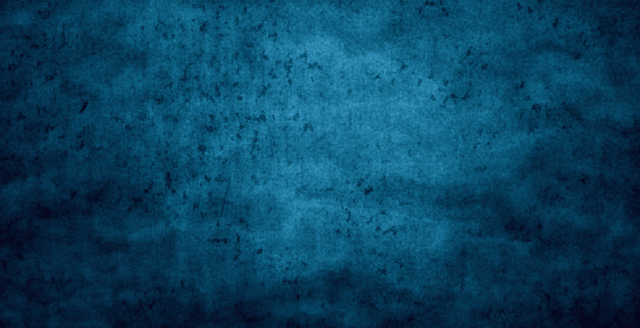
Give the GLSL for this texture, as a Shadertoy shader.

```glsl
vec2 randomGradient(vec2 cell) {
    vec3 h = fract(cell.xyx * vec3(0.1031, 0.1030, 0.0973));
    h += dot(h, h.yzx + 33.33);
    float angle = 6.2832 * fract((h.x + h.y) * h.z);
    return vec2(cos(angle), sin(angle));
}

float gradientNoise(vec2 p) {
    vec2 i = floor(p), f = fract(p);
    vec2 u = f * f * f * (f * (f * 6.0 - 15.0) + 10.0);
    vec2 e = vec2(1.0, 0.0);
    float a = dot(randomGradient(i), f);
    float b = dot(randomGradient(i + e.xy), f - e.xy);
    float c = dot(randomGradient(i + e.yx), f - e.yx);
    float d = dot(randomGradient(i + e.xx), f - e.xx);
    return mix(mix(a, b, u.x), mix(c, d, u.x), u.y);
}

float fbm(vec2 p) {
    float sum = 0.0, amplitude = 1.0;
    for (int i = 0; i < 5; i++) {
        sum += amplitude * gradientNoise(p);
        p = mat2(1.6, 1.2, -1.2, 1.6) * p + 17.3;
        amplitude *= 0.55;
    }
    return sum;
}

// Octaves without rotation keep the grain direction of stretched noise
float streaks(vec2 p) {
    float sum = 0.0, amplitude = 1.0;
    for (int i = 0; i < 4; i++) {
        sum += amplitude * gradientNoise(p);
        p = p * 2.07 + 9.7;
        amplitude *= 0.6;
    }
    return sum;
}

float blob(vec2 p, vec2 center, vec2 size) {
    vec2 d = (p - center) / size;
    return exp(-dot(d, d));
}

float hairline(vec2 p, vec2 a, vec2 b, float width) {
    vec2 ab = b - a;
    float along = clamp(dot(p - a, ab) / dot(ab, ab), 0.0, 1.0);
    return 1.0 - smoothstep(0.3 * width, width, length(p - a - ab * along));
}

// Center, radius and strength of the broad worn and stained patches
const vec4 patches[11] = vec4[11](
    vec4(0.53, 0.76, 0.10, 0.14), vec4(0.64, 0.62, 0.10, 0.16),
    vec4(0.47, 0.26, 0.11, 0.38), vec4(0.29, 0.52, 0.08, 0.16),
    vec4(0.64, 0.24, 0.08, 0.18), vec4(0.52, 0.13, 0.045, -0.32),
    vec4(0.35, 0.37, 0.040, -0.26), vec4(0.39, 0.82, 0.030, -0.28),
    vec4(0.40, 0.07, 0.07, -0.24), vec4(0.14, 0.42, 0.10, -0.18),
    vec4(0.78, 0.36, 0.09, -0.20));

void mainImage(out vec4 fragColor, in vec2 fragCoord) {
    vec2 uv = fragCoord / iResolution.xy;
    vec2 p = fragCoord / iResolution.y;

    // Soft central light, falling off faster toward the floor
    vec2 warp = vec2(fbm(p * 5.0), fbm(p * 5.0 + 31.0));
    vec2 q = uv + warp * vec2(0.035, 0.06);
    float fall = q.y > 0.6 ? 0.78 : 0.50;
    float tone = -0.06 + 0.22 * uv.y + 0.72 * blob(q, vec2(0.52, 0.6), vec2(0.37, fall));

    // Worn and stained patches
    for (int i = 0; i < 11; i++) {
        vec4 s = patches[i];
        tone += s.w * blob(q, s.xy, s.z * vec2(1.0, 1.5));
    }

    // Horizontal stains, cloudy mottling and vertical fibres
    float lit = smoothstep(-0.1, 0.7, tone);
    tone += 0.27 * streaks(p * vec2(3.0, 9.0) + warp * 0.5);
    tone += 0.17 * fbm(p * 13.0 + 4.0);
    float fibreArea = blob(uv, vec2(0.36, 0.66), vec2(0.16, 0.32));
    tone += (0.05 + 0.16 * fibreArea) * streaks(p * vec2(42.0, 6.0));

    // Pitted paint, clustered by a slower mask
    float cluster = smoothstep(-0.25, 0.45, fbm(p * vec2(4.0, 6.0) + 50.0));
    cluster = max(cluster, 0.85 * fibreArea);
    float pits = smoothstep(0.12, 0.55, fbm(p * vec2(38.0, 32.0) + 80.0));
    tone -= 0.48 * pits * cluster * (0.35 + 0.65 * lit);
    float flecks = smoothstep(0.2, 0.6, fbm(p * 70.0 + 12.0));
    tone -= 0.16 * flecks * lit;

    // Fine grain
    float grain = gradientNoise(p * 125.0) + 0.7 * gradientNoise(p * 83.0 + 40.0);
    tone += (0.10 + 0.11 * lit) * grain;

    // A few scratches
    vec2 bent = p + 0.012 * warp;
    tone -= 0.40 * hairline(bent, vec2(0.245, 0.655), vec2(0.262, 0.685), 0.007);
    tone -= 0.22 * hairline(bent, vec2(0.675, 0.34), vec2(0.700, 0.45), 0.005);
    tone += 0.14 * hairline(bent, vec2(1.19, 0.35), vec2(1.32, 0.32), 0.006);
    tone += 0.12 * hairline(bent, vec2(1.30, 0.98), vec2(1.47, 0.93), 0.006);

    // Darkened rim
    vec2 rim = min(uv, 1.0 - uv);
    tone -= 0.14 * exp(-rim.x * 18.0) + 0.10 * exp(-rim.y * 16.0);

    // Navy to sky blue
    tone = clamp(tone, -0.24, 1.2);
    float glow = max(tone, 0.0);
    vec3 color = vec3(0.015 + 0.135 * glow * glow * glow, 0.12 + 0.39 * tone, 0.22 + 0.44 * tone);
    fragColor = vec4(clamp(color, 0.0, 1.0), 1.0);
}
```
